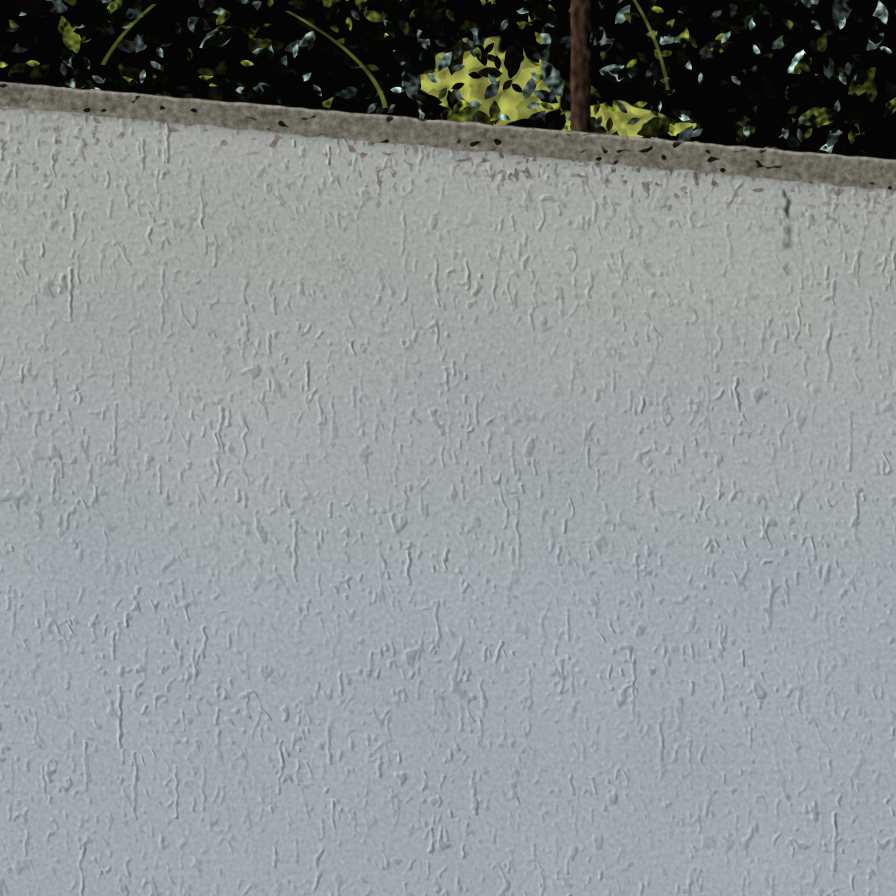
Reproduce this texture procedurally as a Shadertoy shader.

```glsl
// A grooved grey plaster wall with a sloping stone coping, below dark sunlit foliage.
#define WALL_TOP vec3(0.635, 0.645, 0.630)
#define WALL_LOW vec3(0.630, 0.655, 0.675)
#define STONE vec3(0.42, 0.41, 0.37)
#define SHADE vec3(0.012, 0.016, 0.010)
#define GAP vec3(0.64, 0.66, 0.31)
#define LEAF_BLUE vec3(0.42, 0.50, 0.47)
#define LEAF_OLIVE vec3(0.36, 0.40, 0.15)
#define COPING_TOP vec2(0.909, -0.087)
#define COPING_LOW vec2(0.881, -0.094)
#define GROOVE_WIDTH 0.0027
#define GROOVE_DARK 0.23
#define GROOVE_LIGHT 0.14

vec2 hash2(vec2 p) {
    vec3 q = fract(p.xyx * vec3(0.1031, 0.1030, 0.0973));
    q += dot(q, q.yzx + 33.33);
    return fract((q.xx + q.yz) * q.zy);
}
float corner(vec2 cell, vec2 f, vec2 o) { return dot(hash2(cell + o) * 2.0 - 1.0, f - o); }
float noise(vec2 p) {
    p += 100.0;
    vec2 i = floor(p), f = fract(p), e = vec2(0.0, 1.0);
    vec2 u = f * f * f * (f * (f * 6.0 - 15.0) + 10.0);
    return mix(mix(corner(i, f, e.xx), corner(i, f, e.yx), u.x),
               mix(corner(i, f, e.xy), corner(i, f, e.yy), u.x), u.y);
}
float fbm(vec2 p) {
    return noise(p) + 0.5 * noise(p * 2.03 + 17.0) + 0.25 * noise(p * 4.1 + 43.0);
}

// Scattered vertical strokes, one per cell
float grooveLayer(vec2 p, vec2 size, float seed) {
    vec2 base = floor(p / size);
    float depth = 0.0;
    for (int k = 0; k < 9; k++) {
        vec2 id = base + vec2(k % 3 - 1, k / 3 - 1);
        vec2 s = hash2(id + seed + 57.0), d = p - (id + hash2(id + seed)) * size;
        float halfLen = size.y * mix(0.04, 0.55, s.x * s.x * s.x);
        float dist = length(vec2(d.x, max(abs(d.y) - halfLen, 0.0)));
        float ink = 1.0 - smoothstep(GROOVE_WIDTH * 0.2, GROOVE_WIDTH, dist);
        depth = max(depth, ink * smoothstep(0.2, 0.9, s.y));
    }
    return depth;
}
// Depth of grooves, curled scratches and pits
float relief(vec2 p) {
    float patchy = smoothstep(-0.35, 0.3, fbm(p * 9.0));
    float pits = smoothstep(0.20, 0.45, noise(p * vec2(125.0, 90.0)));
    float curl = 1.0 - smoothstep(0.03, 0.13, abs(noise(p * vec2(66.0, 36.0))));
    curl *= smoothstep(0.08, 0.30, noise(p * vec2(60.0, 42.0) + 7.0));
    p.x += 0.006 * noise(p * vec2(30.0, 50.0)) + 0.003 * noise(p * 130.0);
    float depth = max(grooveLayer(p, vec2(0.036, 0.070), 11.0),
                      0.8 * grooveLayer(p, vec2(0.021, 0.028), 83.0));
    depth *= 0.75 + 0.8 * noise(p * vec2(110.0, 70.0) + 3.0);
    return max(depth, max(0.7 * curl, 0.5 * pits)) * mix(0.4, 1.0, patchy);
}

vec3 wall(vec2 p, float below) {
    vec3 col = mix(WALL_LOW, WALL_TOP, smoothstep(0.15, 0.85, p.y));
    col += 0.022 * fbm(p * 5.0) * vec3(1.0, 0.9, 0.7);
    col += 0.055 * noise(p * 170.0) + 0.05 * noise(p * vec2(260.0, 220.0));
    col += GROOVE_LIGHT * relief(p + vec2(0.0029, -0.0018)) - GROOVE_DARK * relief(p);
    // Grime, rusty chips and a dark streak below the coping
    float grime = exp(-below * 11.0) * smoothstep(0.15, 0.45, fbm(p * vec2(110.0, 80.0)));
    grime *= smoothstep(-0.25, 0.25, noise(p * 9.0 + 5.0));
    col = mix(col, vec3(0.30, 0.28, 0.24), 0.75 * grime);
    float chips = exp(-abs(below - 0.012) * 80.0) * smoothstep(0.2, 0.4, noise(p * vec2(70.0, 120.0)));
    col = mix(col, vec3(0.38, 0.29, 0.23), 0.7 * chips);
    float streak = exp(-pow((p.x - 0.878) / 0.006, 2.0)) * smoothstep(0.66, 0.78, p.y);
    col *= 1.0 - 0.6 * streak * smoothstep(-0.1, 0.3, noise(p * vec2(130.0, 75.0)));
    return col * (1.0 - 0.15 * exp(-below * 170.0));
}

vec3 coping(vec2 p, float fromTop) {
    vec3 col = STONE + 0.16 * fbm(p * 130.0) + 0.08 * noise(p * 35.0);
    col *= 1.0 - 0.8 * smoothstep(0.26, 0.42, noise(p * vec2(75.0, 110.0) + 9.0));
    return col + 0.13 * exp(-pow((fromTop - 0.002) / 0.002, 2.0));
}

// Pointed leaves at random angles, painted over col
void leaves(inout vec3 col, vec2 p, float size, float seed, float density) {
    vec2 base = floor(p / size);
    for (int k = 0; k < 9; k++) {
        vec2 id = base + vec2(k % 3 - 1, k / 3 - 1);
        vec2 r = hash2(id + seed), s = hash2(id + seed + 31.0);
        float a = s.x * 6.2832;
        vec2 d = mat2(cos(a), -sin(a), sin(a), cos(a)) * (p / size - id - r);
        float edge = abs(d.y) - 0.24 * (1.0 - d.x * d.x * 3.5) + 0.08 * noise(p * 120.0);
        float mask = (1.0 - smoothstep(-0.001, 0.001, edge * size)) * step(s.y, density);
        vec3 tint = mix(LEAF_BLUE, LEAF_OLIVE, step(0.5, fract(s.y * 7.0))) * 1.7 * r.y * r.y;
        col = mix(col, max(tint * (0.75 + 1.3 * noise(p * 140.0) + d.y), SHADE), mask);
    }
}
// Thin bowed stem climbing from a to b
float stem(vec2 p, vec2 a, vec2 b, float bend) {
    float t = (p.y - a.y) / (b.y - a.y);
    float dist = abs(p.x - mix(a.x, b.x, t) - bend * 4.0 * t * (1.0 - t));
    dist *= (b.y - a.y) / length(b - a);
    return (1.0 - smoothstep(0.001, 0.003, dist)) * step(abs(t - 0.5), 0.5);
}

vec3 foliage(vec2 p) {
    // Bright opening behind the leaves
    float upper = length((p - vec2(0.550, 0.905)) / vec2(0.085, 0.055));
    float lower = length((p - vec2(0.690, 0.862)) / vec2(0.075, 0.028));
    float opening = 1.0 - smoothstep(0.80, 0.90, min(upper, lower) + 0.7 * noise(p * 38.0));
    vec3 col = mix(SHADE, GAP * (0.95 + 0.5 * noise(p * 70.0)), opening);
    leaves(col, p, 0.044, 5.0, 0.55);
    leaves(col, p, 0.026, 71.0, 0.50);
    leaves(col, p, 0.015, 23.0, 0.50);
    float dark = smoothstep(-0.02, 0.12, fbm(p * 36.0 + 4.0));
    col = mix(col, SHADE, 0.95 * dark * (1.0 - 0.75 * opening));
    float stems = max(stem(p, vec2(0.115, 0.928), vec2(0.172, 0.995), -0.006),
                  max(stem(p, vec2(0.430, 0.880), vec2(0.320, 0.988), 0.022),
                      stem(p, vec2(0.745, 0.900), vec2(0.708, 1.000), 0.006)));
    col = mix(col, LEAF_OLIVE * 1.2, stems * (0.65 + 0.7 * noise(p * 60.0)));
    float side = (p.x - 0.648 - 0.002 * noise(p * 30.0)) / 0.0115;
    vec3 bark = vec3(0.23, 0.17, 0.13) * (0.8 - 0.5 * side + noise(p * vec2(150.0, 80.0)));
    return mix(col, bark, 1.0 - smoothstep(0.85, 1.1, abs(side)));
}

void mainImage(out vec4 fragColor, in vec2 fragCoord) {
    vec2 p = fragCoord / iResolution.xy;
    float fromTop = COPING_TOP.x + COPING_TOP.y * p.x - p.y + 0.002 * noise(p * 50.0);
    float below = COPING_LOW.x + COPING_LOW.y * p.x - p.y + 0.004 * noise(p * 45.0);
    vec3 col = mix(foliage(p), coping(p, fromTop), smoothstep(-0.0012, 0.0012, fromTop));
    col = mix(col, wall(p, max(below, 0.0)), smoothstep(-0.0015, 0.0015, below));
    fragColor = vec4(clamp(col, 0.0, 1.0), 1.0);
}
```
